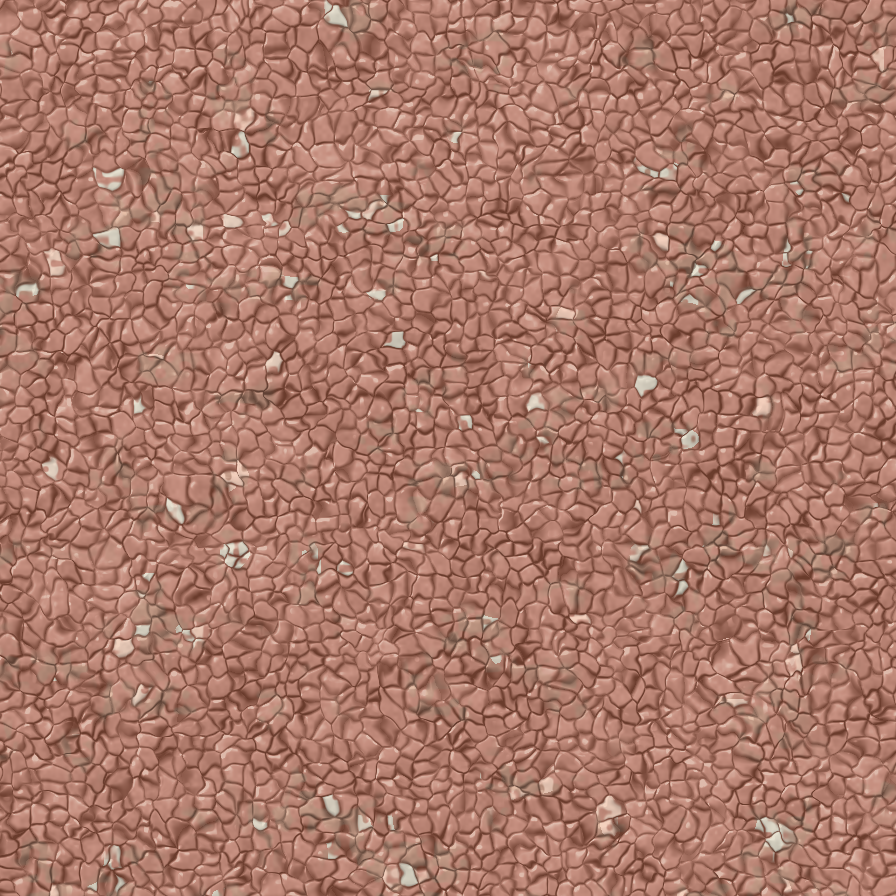
Reproduce this texture procedurally as a three.js fragment shader.

```glsl
// Draws a rough surface of packed reddish stone grains with pale mineral flecks.
varying vec2 vUv;

const float GRAINS_ACROSS = 56.0;
const vec2 LIGHT_DIR = vec2(-0.45, 0.89);
const vec3 CREVICE = vec3(0.49, 0.30, 0.24);
const vec3 CLAY = vec3(0.78, 0.565, 0.505);
const vec3 HIGHLIGHT = vec3(0.87, 0.73, 0.67);
const vec3 DUST = vec3(0.67, 0.55, 0.47);
const vec3 QUARTZ = vec3(0.85, 0.84, 0.78);
const vec3 FELDSPAR = vec3(0.90, 0.77, 0.70);

vec2 hash2(vec2 p) {
  vec3 q = fract(p.xyx * vec3(0.1031, 0.1030, 0.0973));
  q += dot(q, q.yzx + 33.33);
  return fract((q.xx + q.yz) * q.zy);
}

float noise(vec2 p) {
  vec2 cell = floor(p);
  vec2 f = fract(p);
  f = f * f * (3.0 - 2.0 * f);
  float low = mix(hash2(cell).x, hash2(cell + vec2(1.0, 0.0)).x, f.x);
  float high = mix(hash2(cell + vec2(0.0, 1.0)).x, hash2(cell + 1.0).x, f.x);
  return mix(low, high, f.y);
}

// Bends space so that grain outlines become uneven.
vec2 warp(vec2 p, float scale, float amount) {
  vec2 q = p * scale;
  return p + amount * (vec2(noise(q + 17.3), noise(q + 71.9)) - 0.5);
}

// Stretched, overlapping domes: x = rise above the neighbour, yz = grain randoms.
vec3 grains(vec2 p) {
  vec2 home = floor(p);
  float top = -20.0;
  float second = -20.0;
  vec2 traits = vec2(0.0);
  for (int y = -1; y <= 1; y++) {
    for (int x = -1; x <= 1; x++) {
      vec2 cell = home + vec2(float(x), float(y));
      vec2 shape = hash2(cell + 131.0);
      vec2 offset = p - cell - 0.08 - 0.84 * hash2(cell);
      float angle = 6.2832 * shape.x;
      vec2 axis = vec2(cos(angle), sin(angle));
      vec2 local = vec2(dot(offset, axis), dot(offset, vec2(-axis.y, axis.x)));
      local *= vec2(1.25, 1.75);
      float height = 0.85 * shape.y - dot(local, local);
      if (height > top) {
        second = top;
        top = height;
        traits = hash2(cell + 277.0);
      } else {
        second = max(second, height);
      }
    }
  }
  return vec3(top - second, traits);
}

// Rounded shoulder that flattens towards the middle of a grain.
float relief(float rise) {
  return 1.0 - exp(-1.5 * rise);
}

vec3 stoneRamp(float tone) {
  vec3 body = mix(CREVICE, CLAY, clamp(tone, -0.25, 1.0));
  return mix(body, HIGHLIGHT, clamp((tone - 1.0) / 0.32, 0.0, 1.0));
}

void main() {
  vec2 p = vUv * GRAINS_ACROSS;
  vec2 bent = warp(warp(p, 0.35, 0.9), 1.7, 0.42);
  vec3 grain = grains(bent);
  float rise = grain.x;

  // Directional light on the shoulders and darkness in the joints.
  float towardLight = relief(grains(bent + LIGHT_DIR * 0.15).x);
  float lit = relief(rise) - towardLight;
  float jointDepth = mix(0.4, 1.15, noise(p * 0.8 + 9.0));
  float joint = (1.0 - smoothstep(0.0, 0.9, rise)) * jointDepth;

  // Brightness: grain variety, broad drift and fine surface roughness.
  float broad = noise(vUv * 5.0 + 3.0) - 0.5;
  float fine = noise(p * 3.6 + 41.0) - 0.5;
  float medium = noise(p * 1.3 + 63.0) - 0.5;
  float tone = 0.86 + 0.26 * (grain.y - 0.5) + 0.42 * lit - 0.90 * joint;
  tone += 0.12 * broad + 0.20 * fine + 0.20 * medium;

  // Small glints sit on edges facing the light.
  float glint = smoothstep(0.68, 0.9, noise(p * 2.3 + 88.0));
  tone += glint * smoothstep(-0.05, 0.3, lit) * 0.55;
  vec3 color = stoneRamp(tone);

  // Greyish dust gathers in loose patches.
  float patchiness = noise(p * 0.42 + 25.0);
  float dust = smoothstep(0.55, 0.8, patchiness);
  dust *= smoothstep(0.4, 0.72, noise(p * 1.9 + 54.0));
  color = mix(color, DUST * (0.68 + 0.4 * tone), 0.65 * dust);

  // Rare pale grains, more common within the dusty patches.
  float chance = 0.012 + 0.16 * smoothstep(0.66, 0.88, patchiness);
  float pale = step(1.0 - chance, grain.z) * smoothstep(0.05, 0.45, rise);
  pale *= smoothstep(0.2, 0.5, noise(p * 2.1 + 12.0));
  vec3 mineral = mix(QUARTZ, FELDSPAR, smoothstep(0.45, 0.75, grain.y));
  mineral *= 0.72 + 0.32 * clamp(tone, 0.0, 1.1);
  color = mix(color, mineral, 0.92 * pale);

  gl_FragColor = vec4(color, 1.0);
}
```
